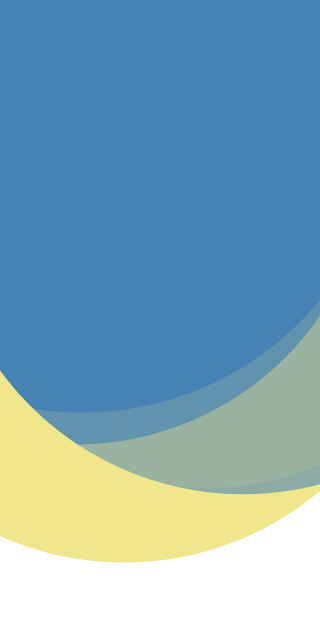
Write a WebGL 1 fragment shader that draws this background.

```glsl
precision highp float;
// Flat backdrop of overlapping bowls: a pale yellow disc on white, covered by
// a blue one that holds three nested bowls of differing yellow tint.
// Each bowl is a disc extended straight upwards, layered with smooth edges.

uniform vec2 u_resolution;

#define PAPER vec3(1.0)
#define KHAKI vec3(0.941, 0.902, 0.549)
#define STEEL vec3(0.275, 0.510, 0.706)
// Share of khaki mixed into the blue, from the outermost bowl inwards
#define TINT_RIM 0.405
#define TINT_WIDE 0.493
#define TINT_BAND 0.158
#define TINT_CORE 0.0
// Width of the smoothed edges, in pixels
#define EDGE_SOFTNESS 1.0

// Coverage of a disc whose upper half is stretched upwards without end
float bowl(vec2 p, vec2 center, float radius) {
  vec2 offset = p - center;
  offset.y = min(offset.y, 0.0);
  float signedDist = length(offset) - radius;
  return clamp(0.5 - signedDist * u_resolution.y / EDGE_SOFTNESS, 0.0, 1.0);
}

void main() {
  // Canvas height is one unit, origin at the lower left
  vec2 p = gl_FragCoord.xy / u_resolution.y;

  // Large discs on the paper
  float yellowDisc = bowl(p, vec2(0.1940, 0.5951), 0.4740);
  float blueDisc = bowl(p, vec2(0.3802, 0.6979), 0.4701);

  // Nested bowls inside the blue disc
  float tint = TINT_RIM;
  tint = mix(tint, TINT_WIDE, bowl(p, vec2(0.3177, 0.7057), 0.4688));
  tint = mix(tint, TINT_BAND, bowl(p, vec2(0.1172, 0.7702), 0.4648));
  tint = mix(tint, TINT_CORE, bowl(p, vec2(0.1276, 0.8372), 0.4818));

  // Layers from back to front
  vec3 color = mix(PAPER, KHAKI, yellowDisc);
  color = mix(color, mix(STEEL, KHAKI, tint), blueDisc);
  gl_FragColor = vec4(color, 1.0);
}
```
